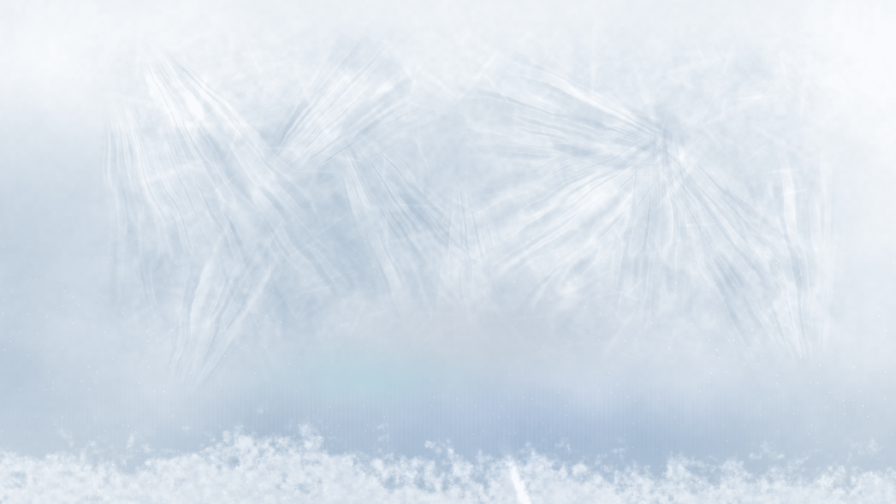
Write a WebGL 2 fragment shader that draws this texture.

```glsl
#version 300 es
precision highp float;
uniform vec2 u_resolution;
out vec4 outColor;

#define DEEP vec3(0.61, 0.70, 0.785)
#define SNOW vec3(0.945, 0.96, 0.975)
#define TEAL vec3(0.69, 0.84, 0.87)
#define LILAC vec3(0.78, 0.81, 0.85)
#define CRYSTAL_GAIN 0.62
#define GRAIN_GAIN 0.10
#define FANS 11

// xy = root of the fan, z = heading in radians, w = length
const vec4 fans[FANS] = vec4[FANS](
  vec4(1.32, 0.71, -2.48, 0.54), vec4(1.31, 0.74, -1.57, 0.44),
  vec4(1.31, 0.70, -0.90, 0.54), vec4(1.34, 0.69, 2.85, 0.50),
  vec4(0.31, 0.88, -1.00, 0.70), vec4(0.24, 0.79, -1.34, 0.46),
  vec4(0.56, 0.66, 0.75, 0.36), vec4(0.69, 0.72, -0.98, 0.44),
  vec4(0.92, 0.62, -1.52, 0.28), vec4(0.37, 0.23, 1.20, 0.38),
  vec4(1.60, 0.28, 1.75, 0.46));

float hash(vec2 p) {
  vec3 q = fract(vec3(p.xyx) * 0.1031);
  q += dot(q, q.yzx + 33.33);
  return fract((q.x + q.y) * q.z);
}

float noise(vec2 p) {
  vec2 i = floor(p), f = fract(p);
  f = f * f * (3.0 - 2.0 * f);
  return mix(mix(hash(i), hash(i + vec2(1, 0)), f.x),
             mix(hash(i + vec2(0, 1)), hash(i + vec2(1, 1)), f.x), f.y);
}

float fbm(vec2 p) {
  float sum = 0.0, amp = 0.5;
  for (int i = 0; i < 5; i++) {
    sum += amp * noise(p);
    p = mat2(1.6, 1.2, -1.2, 1.6) * p + 7.3;
    amp *= 0.5;
  }
  return sum;
}

float blob(vec2 p, vec2 center, vec2 radius) {
  vec2 d = (p - center) / radius;
  return exp(-dot(d, d));
}

// Feathered strands spreading from each root: x = relief, y = coverage
vec2 crystalFans(vec2 p) {
  float relief = 0.0, cover = 0.0;
  vec2 warped = p + 0.022 * (vec2(fbm(p * 9.0), fbm(p * 9.0 + 31.0)) - 0.5);
  for (int i = 0; i < FANS; i++) {
    vec4 fan = fans[i];
    float seed = float(i) * 17.0;
    vec2 dir = vec2(cos(fan.z), sin(fan.z)), d = warped - fan.xy;
    float along = dot(d, dir);
    float across = (dir.x * d.y - dir.y * d.x) / (max(along, 0.0) + 0.16);
    float width = mix(0.28, 0.46, hash(vec2(seed, 3.0)));
    float tip = along + 0.22 * fan.w * noise(vec2(across * 20.0, seed));
    float mask = smoothstep(-0.02, 0.06, along) * (1.0 - smoothstep(fan.w * 0.6, fan.w * 1.1, tip))
               * (1.0 - smoothstep(width * 0.35, width, abs(across)));
    float broad = noise(vec2(across * 17.0 + seed, along * 6.0));
    float thin = noise(vec2(across * 46.0 - seed, along * 11.0));
    float ridge = pow(1.0 - abs(2.0 * thin - 1.0), 3.0);
    relief += mask * (0.55 * (broad - 0.46) + 0.30 * (thin - 0.5) + 0.24 * (ridge - 0.3));
    cover += mask;
  }
  return vec2(relief / max(sqrt(cover), 0.7), min(cover, 1.0));
}

// Short tapered needles, one per grid cell
float needles(vec2 p, float scale) {
  float light = 0.0;
  vec2 cell = floor(p * scale);
  for (int j = -1; j <= 1; j++)
  for (int i = -1; i <= 1; i++) {
    vec2 id = cell + vec2(i, j);
    float turn = 6.283 * hash(id + 5.0);
    vec2 d = p * scale - id - vec2(hash(id), hash(id + 19.0));
    vec2 dir = vec2(cos(turn), sin(turn));
    float along = abs(dot(d, dir)), across = abs(dir.x * d.y - dir.y * d.x);
    float taper = 0.08 * (1.0 - smoothstep(0.0, 0.9, along));
    light += (1.0 - smoothstep(taper * 0.2, taper + 0.02, across))
           * (1.0 - smoothstep(0.4, 0.9, along)) * hash(id + 41.0);
  }
  return light;
}

void main() {
  vec2 p = gl_FragCoord.xy / u_resolution.y;
  float cloud = fbm(p * 3.2 + 4.0) - 0.48;
  float rough = fbm(p * 26.0) - 0.48;
  float fine = fbm(p * 85.0) - 0.48;

  // Broad light: pale sky, blue lower band, bright corners
  float tone = mix(0.27, 0.65, smoothstep(0.12, 0.36, p.y + 0.12 * cloud));
  tone += 0.30 * smoothstep(0.56, 0.96, p.y + 0.16 * cloud);
  tone -= 0.17 * blob(p, vec2(0.0, 0.52), vec2(0.26, 0.20));
  tone += 0.22 * blob(p, vec2(1.78, 0.62), vec2(0.24, 0.36));
  tone += 0.18 * blob(p, vec2(1.78, 0.18), vec2(0.32, 0.16));
  tone += 0.22 * blob(p, vec2(0.0, 0.10), vec2(0.28, 0.16));
  tone += 0.10 * blob(p, vec2(0.10, 0.82), vec2(0.24, 0.14));
  tone -= 0.10 * blob(p, vec2(1.22, 0.12), vec2(0.30, 0.08));
  tone += 0.32 * cloud;

  // Ice crystals and needles
  float field = smoothstep(0.14, 0.34, p.x) * (1.0 - smoothstep(1.52, 1.72, p.x))
              * smoothstep(0.22, 0.40, p.y) * (1.0 - smoothstep(0.82, 1.0, p.y));
  vec2 crystal = crystalFans(p);
  tone += CRYSTAL_GAIN * crystal.x * mix(0.55, 1.0, field);
  tone += 0.04 * crystal.y * field;
  tone += field * (0.09 * needles(p, 9.0) + 0.07 * needles(p + 3.7, 17.0) - 0.05);
  float pits = smoothstep(0.02, 0.20, fbm(p * 7.0 + 12.0) - 0.52);
  tone -= field * pits * (0.16 + 0.30 * rough);
  tone += 0.08 * blob(p, vec2(1.32, 0.71), vec2(0.10, 0.14));

  // Surface grain and faint vertical ribs
  tone += GRAIN_GAIN * (rough + 1.3 * fine) * mix(0.6, 1.6, field);
  float band = blob(p, vec2(0.85, 0.17), vec2(0.80, 0.09));
  tone += 0.018 * band * sin(p.x * 680.0);

  // Snow bank, splinters and scattered flakes
  float bank = 0.035 + 0.045 * blob(p, vec2(0.56, 0.0), vec2(0.22, 1.0))
             + 0.03 * noise(vec2(p.x * 9.0, 2.0));
  float snow = 1.0 - smoothstep(-0.035, 0.05, p.y - bank - 0.16 * rough - 0.10 * fine);
  tone = mix(tone, 0.88 + 0.5 * fine, snow * 0.78);
  float lean = abs(p.x - 1.035 + 0.35 * (p.y - 0.02));
  tone += 0.35 * (1.0 - smoothstep(0.004, 0.016, lean + 0.02 * rough)) * (1.0 - smoothstep(0.06, 0.14, p.y));
  vec2 flakeCell = floor(p * 60.0);
  vec2 flake = fract(p * 60.0) - 0.25 - 0.5 * vec2(hash(flakeCell), hash(flakeCell + 9.0));
  tone += 0.16 * step(0.88, hash(flakeCell + 23.0)) * (1.0 - smoothstep(0.04, 0.16, length(flake)))
        * (1.0 - smoothstep(0.3, 0.7, p.y));

  // Colour ramp with teal and lilac glows
  vec3 color = mix(DEEP, SNOW, clamp(tone, 0.0, 1.08));
  color = mix(color, TEAL, 0.50 * blob(p, vec2(0.74, 0.255), vec2(0.17, 0.055)));
  color = mix(color, LILAC, 0.55 * blob(p, vec2(0.94, 0.33), vec2(0.24, 0.09)));
  color += vec3(-0.015, -0.008, 0.018) * blob(p, vec2(1.05, 0.16), vec2(0.40, 0.10));
  outColor = vec4(color, 1.0);
}
```
